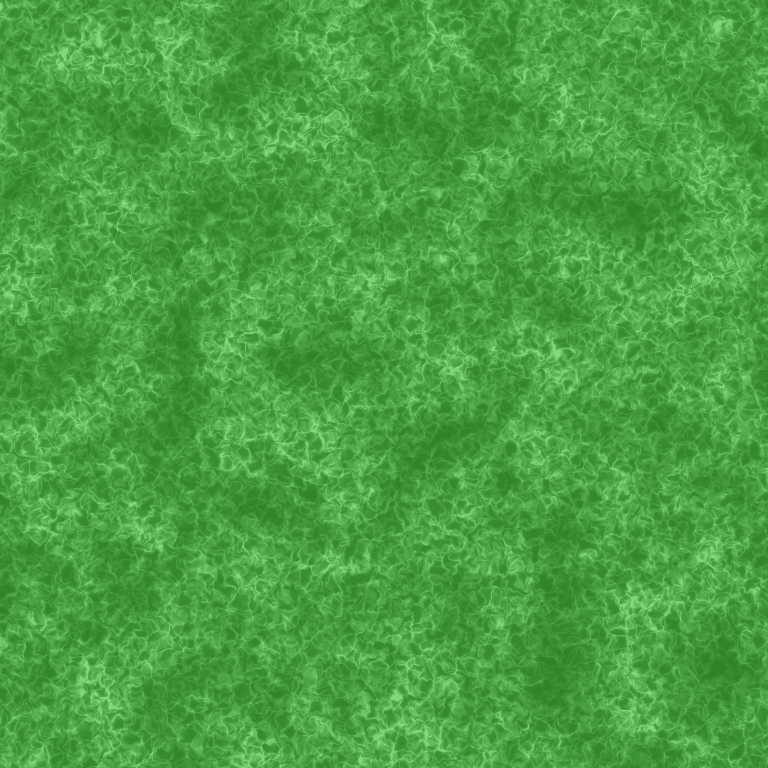
This texture is drawn by a three.js fragment shader. Its source:

```glsl
// Mossy green turf: a fine web of pale, jagged veins over cloudy dark patches.
// Veins are the zero creases of layered gradient noise on a jittered domain;
// gradient noise is used because its signed zero set gives connected threads.

varying vec2 vUv;

const vec3 DARK_GREEN = vec3(0.175, 0.50, 0.14);
const vec3 PALE_GREEN = vec3(0.503, 0.86, 0.487);

const float BASE_TONE = 0.08;      // tone between the veins
const float PATCH_SCALE = 10.0;    // cloudy patches across the canvas
const float PATCH_TONE = 0.12;     // how far patches shift the tone
const float PATCH_VEINS = 0.9;     // how far patches fade the veins
const int VEIN_LAYERS = 3;
const float VEIN_SCALE = 24.0;     // coarsest web across the canvas
const float VEIN_STEP = 1.5;       // scale ratio from web to web
const float VEIN_WIDTH = 0.0027;   // crease falloff per unit of scale
const float VEIN_TONE = 0.33;
const float COARSE_JITTER = 0.008;
const float FINE_JITTER = 0.004;

const float TAU = 6.2831853;
const mat2 TURN = mat2(0.8, 0.6, -0.6, 0.8);

float hash(vec2 cell) {
  vec3 p = fract(vec3(cell.xyx) * 0.1031);
  p += dot(p, p.yzx + 33.33);
  return fract((p.x + p.y) * p.z);
}

// Slope of a randomly turned unit gradient at one lattice corner
float cornerSlope(vec2 cell, vec2 offset) {
  float angle = TAU * hash(cell);
  return dot(vec2(cos(angle), sin(angle)), offset);
}

float gradientNoise(vec2 p) {
  vec2 cell = floor(p);
  vec2 f = fract(p);
  vec2 u = f * f * f * (f * (f * 6.0 - 15.0) + 10.0);
  vec2 e = vec2(1.0, 0.0);
  float low = mix(cornerSlope(cell, f), cornerSlope(cell + e, f - e), u.x);
  float high = mix(cornerSlope(cell + e.yx, f - e.yx),
                   cornerSlope(cell + e.xx, f - e.xx), u.x);
  return mix(low, high, u.y);
}

// Octaves are turned and shifted so that their lattices never line up
float layeredNoise(vec2 p, int octaves) {
  float sum = 0.0;
  float weight = 1.0;
  for (int i = 0; i < 4; i++) {
    if (i >= octaves) break;
    sum += weight * gradientNoise(p);
    p = TURN * p * 2.0 + vec2(17.3, 9.7);
    weight *= 0.5;
  }
  return sum;
}

vec2 jitter(vec2 p) {
  return vec2(gradientNoise(p + 31.4), gradientNoise(p + 87.9));
}

// Sum of thin bright creases from coarse to fine webs
float veins(vec2 p) {
  float sum = 0.0;
  float scale = VEIN_SCALE;
  for (int i = 0; i < VEIN_LAYERS; i++) {
    vec2 q = p * scale + 43.7 * float(i + 1);
    sum += exp(-abs(layeredNoise(q, 3)) / (VEIN_WIDTH * scale));
    scale *= VEIN_STEP;
    p = TURN * p;
  }
  return sum;
}

void main() {
  // Cloudy patches
  float cloud = layeredNoise(vUv * PATCH_SCALE + 5.2, 4);

  // Jagged vein web, stronger on the pale patches
  vec2 bent = vUv + COARSE_JITTER * jitter(vUv * 50.0)
                  + FINE_JITTER * jitter(vUv * 115.0);
  float strength = clamp(1.0 + PATCH_VEINS * cloud, 0.3, 1.8);

  // Tone to colour
  float tone = BASE_TONE + PATCH_TONE * cloud
             + VEIN_TONE * strength * veins(bent);
  gl_FragColor = vec4(mix(DARK_GREEN, PALE_GREEN, clamp(tone, 0.03, 1.0)), 1.0);
}
```
